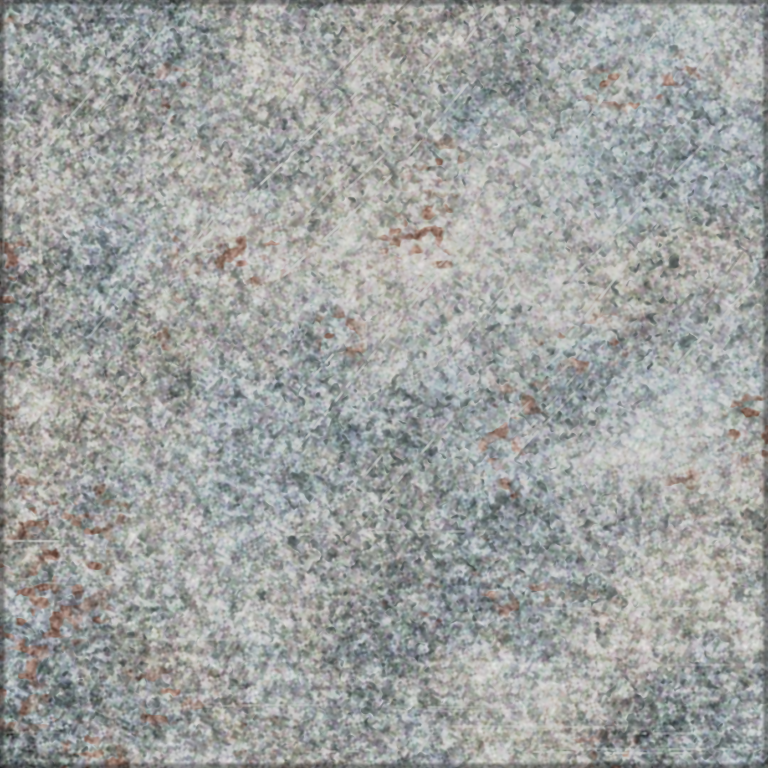
Write a WebGL 2 fragment shader that draws this texture.

```glsl
#version 300 es
precision highp float;
precision highp int;
// Weathered, scratched metal: grey grain summed from rotated value noise,
// tinted by cool and warm patches, then flecked with soft pits and rust,
// scored by broken bright scratches and framed by a thin dark rim.

uniform vec2 u_resolution;
out vec4 fragColor;

const float BASE_TONE = 0.668;
const float GRAIN_CONTRAST = 0.98;
const float BLOTCH_CONTRAST = 0.34;
const float CHROMA = 0.065;
const vec3 COOL_TINT = vec3(-0.032, 0.004, 0.020);
const vec3 WARM_TINT = vec3(0.014, 0.004, -0.020);
const vec3 PIT_COLOR = vec3(0.30, 0.34, 0.34);
const vec3 RUST_COLOR = vec3(0.56, 0.40, 0.34);
const vec3 SCRATCH_COLOR = vec3(0.85, 0.86, 0.84);
const vec3 GOUGE_COLOR = vec3(0.38, 0.38, 0.36);
const int DIAGONALS = 44;
const int HORIZONTALS = 20;
const int VERTICALS = 12;
const float SCRATCH_WIDTH = 0.0017;
const float RIM_WIDTH = 0.009;

float hash(vec2 cell) {
    uvec2 q = uvec2(ivec2(cell)) * uvec2(1597334677u, 3812015801u);
    uint n = (q.x ^ q.y) * 1597334677u;
    n = (n ^ (n >> 15u)) * 2246822519u;
    n ^= n >> 13u;
    return float(n >> 8u) / 16777216.0;
}

float noise(vec2 p) {
    vec2 i = floor(p), f = fract(p);
    f = f * f * (3.0 - 2.0 * f);
    return mix(mix(hash(i), hash(i + vec2(1, 0)), f.x),
               mix(hash(i + vec2(0, 1)), hash(i + vec2(1, 1)), f.x), f.y);
}

vec2 turn(vec2 p, float angle) {
    float c = cos(angle), s = sin(angle);
    return vec2(c * p.x - s * p.y, s * p.x + c * p.y);
}

// Centred fractal noise, each octave rotated to hide the lattice.
float fbm(vec2 p, int octaves) {
    float sum = 0.0, weight = 0.5;
    for (int i = 0; i < octaves; i++) {
        sum += weight * (noise(p) - 0.5);
        p = turn(p * 2.07, 0.9) + 17.3;
        weight *= 0.65;
    }
    return sum;
}

// Coverage of one scratch, tapered at both ends and broken along its length.
float scratch(vec2 p, vec2 center, float angle, float span, float seed) {
    vec2 q = turn(p - center, -angle);
    q.y += 0.003 * (noise(vec2(q.x * 9.0, seed)) - 0.5);
    float across = 1.0 - smoothstep(0.2, 1.6, abs(q.y) / SCRATCH_WIDTH);
    float along = 1.0 - smoothstep(0.6, 1.0, abs(q.x) / span);
    float wear = smoothstep(0.1, 0.75, noise(vec2(q.x * 130.0, seed * 3.0)));
    return across * along * wear;
}

void main() {
    vec2 p = gl_FragCoord.xy / u_resolution;

    // Broad blotches, with a paler area right of the centre
    float blotch = fbm(p * 5.0 + 3.7, 5);
    float pale = exp(-5.0 * dot(p - vec2(0.72, 0.62), p - vec2(0.72, 0.62)));
    float tone = BASE_TONE + BLOTCH_CONTRAST * blotch + 0.075 * (pale - 0.35);

    // Fine grain, ragged by a small warp and calmer in the paler area
    vec2 warp = vec2(noise(p * 150.0 + 7.0), noise(p * 150.0 + 191.0)) - 0.5;
    vec2 ragged = p + 0.006 * warp;
    float grain = 0.25 * (noise(turn(p, 0.5) * 260.0) - 0.5)
                + 0.25 * (noise(turn(ragged, 1.1) * 140.0 + 9.0) - 0.5)
                + 0.17 * (noise(turn(ragged, 0.3) * 66.0 + 31.0) - 0.5);
    tone += grain * GRAIN_CONTRAST * (1.12 - 0.4 * pale - 0.5 * blotch);

    // Faint brushing: level strokes below, upright ones at the upper left
    float level = noise(p * vec2(14.0, 170.0)) - 0.5;
    float upright = noise(p * vec2(130.0, 9.0) + 50.0) - 0.5;
    tone += 0.11 * level * (1.0 - smoothstep(0.15, 0.5, p.y));
    tone += 0.09 * upright * smoothstep(0.4, 0.7, p.y) * (1.0 - smoothstep(0.1, 0.6, p.x));

    // Cool and warm patches with faintly speckled colour
    float hue = fbm(p * 6.0 + 41.0, 5) + 0.7 * blotch;
    vec3 color = vec3(tone) + mix(COOL_TINT, WARM_TINT, smoothstep(-0.35, 0.3, hue));
    vec3 speckle = vec3(noise(p * 135.0 + 70.0), noise(p * 135.0 + 290.0), noise(p * 135.0 + 510.0));
    color += CHROMA * (speckle - dot(speckle, vec3(1.0 / 3.0)));

    // Soft dark pits gather in the darker blotches
    float pit = smoothstep(0.58, 1.0, noise(turn(ragged, 0.8) * 135.0 + 83.0));
    color = mix(color, PIT_COLOR + 0.4 * grain, pit * mix(0.2, 0.75, smoothstep(0.15, -0.2, blotch)));

    // Small rust flecks in scattered clusters, denser at the lower left
    float cluster = noise(p * 9.0 + 120.0) + 0.4 * fbm(p * 30.0, 3);
    cluster += 0.07 * (1.0 - smoothstep(0.2, 0.9, p.x + 0.5 * p.y));
    float fleck = smoothstep(0.5, 0.85, noise(ragged * vec2(70.0, 110.0) + 15.0));
    float rust = fleck * smoothstep(0.68, 0.92, cluster);
    color = mix(color, RUST_COLOR + 0.9 * grain, 0.75 * rust);

    // Scratches: slanted everywhere, level near the foot, upright at the sides
    float bright = 0.0, gouge = 0.0;
    for (int i = 0; i < DIAGONALS + HORIZONTALS + VERTICALS; i++) {
        float id = float(i);
        vec2 at = vec2(hash(vec2(id, 1)), hash(vec2(id, 2)));
        float size = hash(vec2(id, 3)), lean = hash(vec2(id, 4)) - 0.5;
        float strength = mix(0.25, 0.8, hash(vec2(id, 5)));
        if (i < DIAGONALS) {
            at.y = mix(0.35, 1.0, at.y);
            float mark = strength * scratch(p, at, 0.84 + 0.2 * lean, mix(0.04, 0.22, size * size), id);
            if (i % 7 == 0) gouge = max(gouge, mark);
            else bright = max(bright, mark);
        } else if (i < DIAGONALS + HORIZONTALS) {
            at.y = 0.02 + 0.3 * at.y * at.y;
            bright = max(bright, 0.75 * strength * scratch(p, at, 0.03 * lean, mix(0.03, 0.18, size), id));
        } else {
            at = vec2(at.x * at.x, mix(0.4, 0.9, at.y));
            bright = max(bright, 0.5 * strength * scratch(p, at, 1.571 + 0.03 * lean, mix(0.04, 0.12, size), id));
        }
    }
    color = mix(color, GOUGE_COLOR, 0.7 * gouge);
    color = mix(color, SCRATCH_COLOR, bright);

    // Thin dark rim; highlights are softly limited
    vec2 inset = min(p, 1.0 - p);
    float rim = 1.0 - smoothstep(0.3, 1.0, min(inset.x, inset.y) / RIM_WIDTH);
    color -= 0.4 * max(color - 0.75, 0.0);
    fragColor = vec4(clamp(color * (1.0 - 0.32 * rim), 0.0, 1.0), 1.0);
}
```
